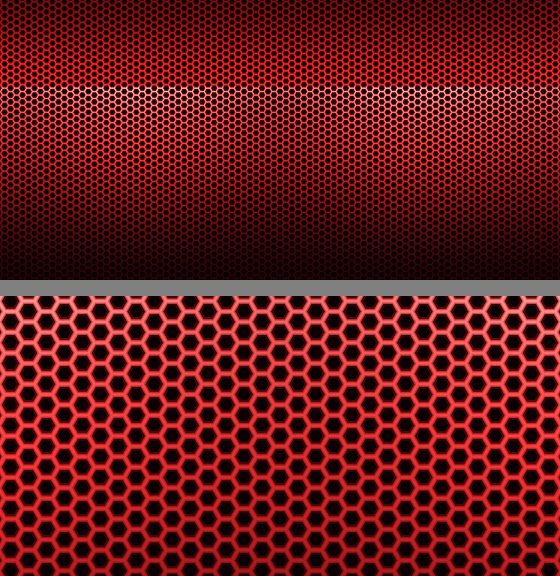
Top, the full canvas; bottom, a detail of the centre.
Write a Shadertoy shader that draws this pattern.

```glsl
// Red metal honeycomb mesh with flat-topped holes over a near-black backing.
// Two interleaved rectangular lattices give the nearest hexagon; its distance
// shapes the bars and recessed rims, lit by a sharp horizontal sheen.

#define ROWS 40.5
#define BAR_HALF_WIDTH 0.132
#define RIM_WIDTH 0.10
#define SHEEN_EDGE 0.69
#define SHEEN_FADE 0.15
#define HOLE_COLOR vec3(0.045, 0.004, 0.014)
#define RED_COLOR vec3(0.98, 0.085, 0.095)
#define DARK_COLOR vec3(0.13, 0.008, 0.018)
#define GLOSS_COLOR vec3(1.0, 0.72, 0.70)

// Offset from the centre of the nearest cell; neighbours are one unit apart.
vec2 hexCell(vec2 p) {
    vec2 period = vec2(sqrt(3.0), 1.0);
    vec2 a = mod(p, period) - 0.5 * period;
    vec2 b = mod(p - 0.5 * period, period) - 0.5 * period;
    return dot(a, a) < dot(b, b) ? a : b;
}

// Hexagonal radius: 0 at the centre, 0.5 on the cell border.
float hexRadius(vec2 p) {
    p = abs(p);
    return max(p.y, dot(p, vec2(0.5 * sqrt(3.0), 0.5)));
}

// Broad sideways light: strongest at the quarters, weak at centre and edges.
float sideLight(float x) {
    return 0.5 - 0.5 * cos(12.56637 * x);
}

// Red of the metal under the broad lighting, with uv from 0 to 1.
vec3 metalColor(vec2 uv, float above) {
    float lower = smoothstep(-0.02, 0.56, uv.y) * mix(0.78, 1.0, sideLight(uv.x));
    float upper = mix(1.0, 0.38, smoothstep(SHEEN_EDGE, 1.02, uv.y));
    return mix(DARK_COLOR, RED_COLOR, mix(lower, upper, above));
}

// Pale sheen that starts at a sharp edge and fades downward.
float sheen(vec2 uv, float above) {
    float below = exp(-max(SHEEN_EDGE - uv.y, 0.0) / SHEEN_FADE);
    below *= mix(0.62, 1.0, sideLight(uv.x));
    float glow = 0.14 * exp(-max(uv.y - SHEEN_EDGE, 0.0) / 0.12);
    return mix(below, glow, above);
}

void mainImage(out vec4 fragColor, in vec2 fragCoord) {
    vec2 uv = fragCoord / iResolution.xy;
    vec2 p = (fragCoord - 0.5 * iResolution.xy) / iResolution.y * ROWS;
    float blur = 0.5 * ROWS / iResolution.y;

    vec2 cell = hexCell(p);
    float radius = hexRadius(cell);
    float holeRadius = 0.5 - BAR_HALF_WIDTH;
    float above = smoothstep(SHEEN_EDGE - 0.004, SHEEN_EDGE + 0.004, uv.y);
    vec3 metal = metalColor(uv, above);

    // Recessed rim, brighter on the lower wall that faces the light.
    float rim = smoothstep(-blur, blur, radius - holeRadius + RIM_WIDTH);
    float facing = 0.5 - 0.5 * clamp(cell.y / holeRadius, -1.0, 1.0);
    vec3 color = mix(HOLE_COLOR, metal * mix(0.20, 0.40, facing), rim);

    // Rounded bars, with the sheen gathered along their crests.
    float bar = smoothstep(-blur, blur, radius - holeRadius);
    float crest = smoothstep(holeRadius, 0.48, radius);
    vec3 face = mix(metal, GLOSS_COLOR, sheen(uv, above) * mix(0.55, 1.0, crest));
    color = mix(color, face * mix(0.80, 1.10, crest), bar);

    fragColor = vec4(clamp(color, 0.0, 1.0), 1.0);
}
```
